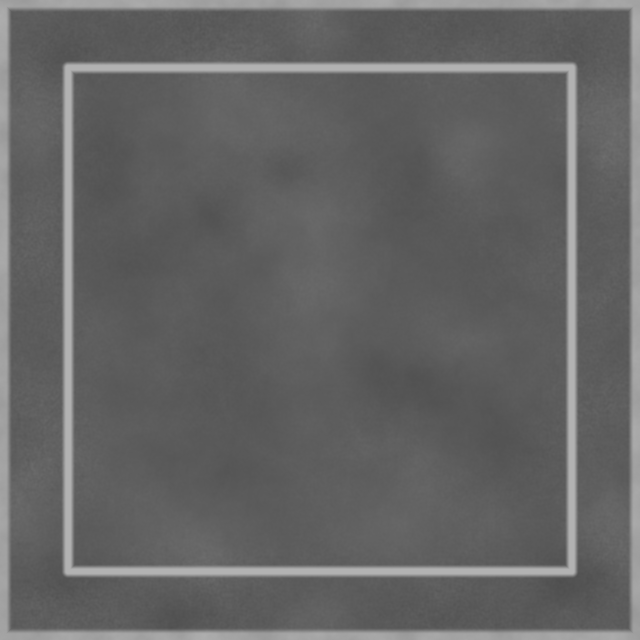
Give the GLSL for this texture, as a three.js fragment shader.

```glsl
varying vec2 vUv;

const float STONE = 0.363;
const float LINE_TONE = 0.70;
const float RIM_TONE = 0.64;
const float RIM_VARIATION = 0.16;
const vec2 FRAME_CENTER = vec2(0.5, 0.5007);
const float FRAME_HALF = 0.3935;
const float LINE_CORE = 0.0025;
const float LINE_FADE = 0.0115;
const float RIM_CORE = 0.009;
const float RIM_FADE = 0.0195;
const float CLOUD_STRENGTH = 0.075;
const float PATCH_STRENGTH = 0.032;
const float GRAIN_STRENGTH = 0.045;

vec2 hashGradient(vec2 cell) {
  vec2 h = vec2(dot(cell, vec2(127.1, 311.7)), dot(cell, vec2(269.5, 183.3)));
  return 2.0 * fract(sin(h) * 43758.55) - 1.0;
}

float gradientNoise(vec2 p) {
  vec2 i = floor(p);
  vec2 f = p - i;
  vec2 w = f * f * f * (f * (f * 6.0 - 15.0) + 10.0);
  vec2 e = vec2(0.0, 1.0);
  float low = mix(dot(hashGradient(i), f), dot(hashGradient(i + e.yx), f - e.yx), w.x);
  float high = mix(dot(hashGradient(i + e.xy), f - e.xy), dot(hashGradient(i + e.yy), f - e.yy), w.x);
  return mix(low, high, w.y);
}

float fbm(vec2 p) {
  float sum = 0.0;
  float amplitude = 0.5;
  for (int octave = 0; octave < 6; octave++) {
    sum += amplitude * gradientNoise(p);
    p = mat2(1.6, 1.2, -1.2, 1.6) * p + 7.3;
    amplitude *= 0.56;
  }
  return sum;
}

float boxDistance(vec2 p, float halfSize) {
  vec2 d = abs(p) - halfSize;
  return length(max(d, 0.0)) + min(max(d.x, d.y), 0.0);
}

float smudge(vec2 p, vec2 center, vec2 radius) {
  vec2 d = (p - center) / radius;
  return exp(-dot(d, d));
}

// Broad light and dark areas of the slab
float patches(vec2 p) {
  float light = smudge(p, vec2(0.48, 0.65), vec2(0.09, 0.08))
    + smudge(p, vec2(0.36, 0.83), vec2(0.11, 0.06))
    + smudge(p, vec2(0.74, 0.77), vec2(0.06, 0.05))
    + smudge(p, vec2(0.52, 0.48), vec2(0.08, 0.12))
    + smudge(p, vec2(0.31, 0.15), vec2(0.09, 0.06))
    + smudge(p, vec2(0.61, 0.17), vec2(0.08, 0.06))
    + 0.7 * smudge(p, vec2(0.73, 0.45), vec2(0.06, 0.04));
  float dark = smudge(p, vec2(0.21, 0.60), vec2(0.06, 0.05))
    + smudge(p, vec2(0.34, 0.66), vec2(0.05, 0.04))
    + smudge(p, vec2(0.16, 0.74), vec2(0.05, 0.09))
    + smudge(p, vec2(0.65, 0.71), vec2(0.08, 0.07))
    + smudge(p, vec2(0.81, 0.28), vec2(0.07, 0.08))
    + smudge(p, vec2(0.34, 0.41), vec2(0.07, 0.09))
    + smudge(p, vec2(0.62, 0.40), vec2(0.09, 0.06))
    + smudge(p, vec2(0.78, 0.60), vec2(0.08, 0.07))
    + smudge(p, vec2(0.45, 0.745), vec2(0.05, 0.03));

  // Mirrored wear in the outer band
  vec2 m = abs(p - 0.5);
  light += 1.3 * smudge(m, vec2(0.46, 0.30), vec2(0.05, 0.07))
    + smudge(m, vec2(0.0, 0.46), vec2(0.06, 0.05));
  dark += smudge(m, vec2(0.40, 0.415), vec2(0.06, 0.04))
    + 0.7 * smudge(m, vec2(0.20, 0.46), vec2(0.10, 0.04));
  return light - dark;
}

void main() {
  vec2 p = vUv;
  vec2 warp = 0.06 * vec2(fbm(p * 9.0 + 3.1), fbm(p * 9.0 + 17.4));
  float frame = boxDistance(p - FRAME_CENTER, FRAME_HALF);

  // Mottled stone with fine grain
  float cloud = fbm(p * 6.0 + warp * 4.0 + 11.0);
  float roughness = mix(0.45, 1.0, smoothstep(-0.08, 0.03, frame))
    * (0.65 + 0.7 * smoothstep(-0.2, 0.3, cloud));
  float grain = gradientNoise(p * 190.0) * 0.6 + gradientNoise(p * 83.0 + 5.0) * 0.4;
  float tone = STONE + CLOUD_STRENGTH * cloud + PATCH_STRENGTH * patches(p + warp)
    + GRAIN_STRENGTH * roughness * grain;

  // Soft inset line
  float line = 1.0 - smoothstep(LINE_CORE, LINE_FADE, abs(frame));
  tone = mix(tone, LINE_TONE, line);

  // Pale outer rim
  float edge = min(min(p.x, 1.0 - p.x), min(p.y, 1.0 - p.y));
  float rim = 1.0 - smoothstep(RIM_CORE, RIM_FADE, edge);
  float rimTone = RIM_TONE + RIM_VARIATION * fbm(p * 11.0 + 31.0);
  tone = mix(tone, rimTone, rim);

  gl_FragColor = vec4(vec3(tone), 1.0);
}
```
